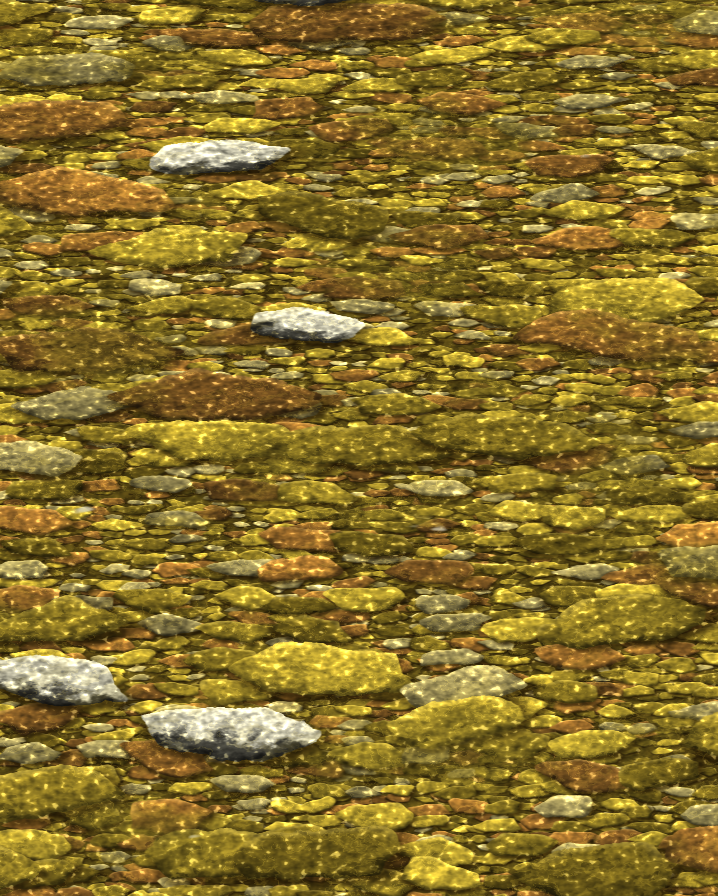
This texture is drawn by a Shadertoy shader. Its source:

```glsl
// A sunlit stream bed: flat golden and olive stones under shallow water.
// Layers of chipped polygons, from gravel to slabs, are painted far to near,
// then covered with silt, a few dry pale rocks and glints of the water.

const vec3 OLIVE = vec3(0.36, 0.30, 0.08);
const vec3 GOLD = vec3(0.80, 0.69, 0.21);
const vec3 RUST = vec3(0.58, 0.40, 0.16);
const vec3 TAN = vec3(0.69, 0.63, 0.38);
const vec3 SILT = vec3(0.43, 0.37, 0.11);
const vec3 GAP = vec3(0.16, 0.11, 0.02);
const vec3 PALE = vec3(0.86, 0.84, 0.73);
const vec3 SUN = vec3(0.95, 0.88, 0.56);

vec2 hash2(vec2 p) {
    vec3 h = fract(p.xyx * vec3(0.1031, 0.1030, 0.0973));
    h += dot(h, h.yzx + 33.33);
    return fract((h.xx + h.yz) * h.zy);
}

mat2 rotation(float angle) {
    float c = cos(angle), s = sin(angle);
    return mat2(c, s, -s, c);
}

float cornerSlope(vec2 corner, vec2 offset) {
    return dot(hash2(corner) * 2.0 - 1.0, offset);
}

float gradientNoise(vec2 p) {
    vec2 i = floor(p), f = fract(p);
    vec2 u = f * f * f * (f * (f * 6.0 - 15.0) + 10.0);
    vec2 e = vec2(1.0, 0.0);
    float low = mix(cornerSlope(i, f), cornerSlope(i + e, f - e), u.x);
    float high = mix(cornerSlope(i + e.yx, f - e.yx), cornerSlope(i + 1.0, f - 1.0), u.x);
    return mix(low, high, u.y);
}

float fbm(vec2 p) {
    float sum = 0.0, gain = 0.6;
    for (int i = 0; i < 4; i++) {
        sum += gain * gradientNoise(p);
        p = rotation(0.6) * p * 2.03 + 17.0;
        gain *= 0.55;
    }
    return sum;
}

// Distance to an irregular six-sided stone with blunted corners
float chippedStone(vec2 p, float radius, vec2 id) {
    float d = length(p) - radius * 1.13;
    for (int k = 0; k < 6; k++) {
        vec2 h = hash2(id + float(k) * 7.3);
        float angle = (float(k) + 0.75 * h.x) * 1.0472;
        float side = dot(p, vec2(cos(angle), sin(angle))) - radius * mix(0.68, 1.0, h.y);
        float blend = max(0.07 - abs(d - side), 0.0);
        d = max(d, side) + blend * blend * 3.5;
    }
    return d;
}

vec3 stoneColor(vec2 h) {
    vec3 color = mix(OLIVE, GOLD, h.x);
    color = mix(color, RUST * (0.7 + 0.5 * h.x), step(0.80, h.y));
    return mix(color, TAN * (0.75 + 0.4 * h.x), step(h.y, 0.20));
}

// Paints one grid of stones over the colour beneath it
vec3 paintStones(vec3 below, vec2 q, float count, float coverage, float dry, float grain) {
    vec2 cells = count * vec2(1.0, 1.35);
    vec2 g = q * cells + count * 3.7;
    float edge = 1.2 * count / iResolution.y;
    g += 0.09 * vec2(gradientNoise(g * 2.5), gradientNoise(g * 2.5 + 40.0));
    g.y += 0.10 * grain;
    vec2 base = floor(g);
    for (int j = 1; j >= -1; j--)
    for (int i = -1; i <= 1; i++) {
        vec2 id = base + vec2(i, j);
        vec2 kind = hash2(id + 91.0), tint = hash2(id + 53.0);
        if (kind.x > coverage) continue;
        vec2 p = g - id - mix(vec2(0.25), vec2(0.75), hash2(id));
        p = rotation((kind.y - 0.5) * 0.9) * p * vec2(0.85, 1.2);
        float radius = mix(0.42, 0.64, tint.y);
        float d = chippedStone(p, radius, id);
        float shadow = chippedStone(p + vec2(-0.03, 0.10), radius, id);
        below = mix(below, GAP, 0.75 * smoothstep(0.10, -0.06, shadow));

        // Lit upper face, dark lower rim and a bright upper edge
        float height = p.y / radius;
        vec3 color = mix(stoneColor(tint), PALE * (0.85 + 0.2 * tint.x), dry);
        color *= 0.98 + 0.16 * height + 0.75 * grain;
        color *= mix(1.0, 0.5, smoothstep(-0.14, 0.0, d) * smoothstep(0.2, -0.5, height));
        color *= mix(1.0, 0.38, dry * smoothstep(-0.10, -0.55, height + 0.8 * grain));
        color += 0.16 * SUN * smoothstep(-0.12, -0.02, d) * smoothstep(0.1, 0.7, height);
        below = mix(below, color, smoothstep(edge, -edge, d));
    }
    return below;
}

void mainImage(out vec4 fragColor, in vec2 fragCoord) {
    vec2 uv = fragCoord / iResolution.y;
    // Stones flatten with distance toward the top
    vec2 q = vec2(uv.x, uv.y * (1.45 + 0.5 * uv.y));
    float grain = fbm(q * vec2(38.0, 44.0));
    float fine = gradientNoise(q * vec2(105.0, 95.0)) + 0.5 * gradientNoise(q * 190.0 + 9.0);

    // Bed, from gravel up to slabs
    vec3 color = mix(GAP, SILT, 0.55 + grain);
    color = paintStones(color, q, 44.0, 0.90, 0.0, grain);
    color = paintStones(color, q, 25.0, 0.75, 0.0, grain);
    color = paintStones(color, q, 13.0, 0.55, 0.0, grain);
    color = paintStones(color, q, 6.5, 0.38, 0.0, grain);

    // Silt and algae drifting over the bed
    float drift = smoothstep(0.02, 0.30, fbm(q * vec2(5.0, 6.0) + 3.0) + 0.25 * grain);
    color = mix(color, SILT * (0.95 + 1.1 * grain), 0.6 * drift);

    // Dry rocks, speckle and rippled sunlight
    color = paintStones(color, q, 6.0, 0.07, 1.0, grain);
    color *= 1.0 + 0.55 * fine;
    color += 0.34 * SUN * smoothstep(0.22, 0.55, fine + 0.4 * grain);
    float ripple = 1.0 - abs(gradientNoise(q * vec2(14.0, 22.0) + 2.0 * grain));
    color += 0.13 * GOLD * smoothstep(0.86, 1.0, ripple);
    float glint = smoothstep(0.42, 0.50, fbm(q * vec2(7.0, 12.0) + 61.0));
    color = mix(color, PALE, 0.8 * glint);

    fragColor = vec4(clamp(color, 0.0, 1.0), 1.0);
}
```
